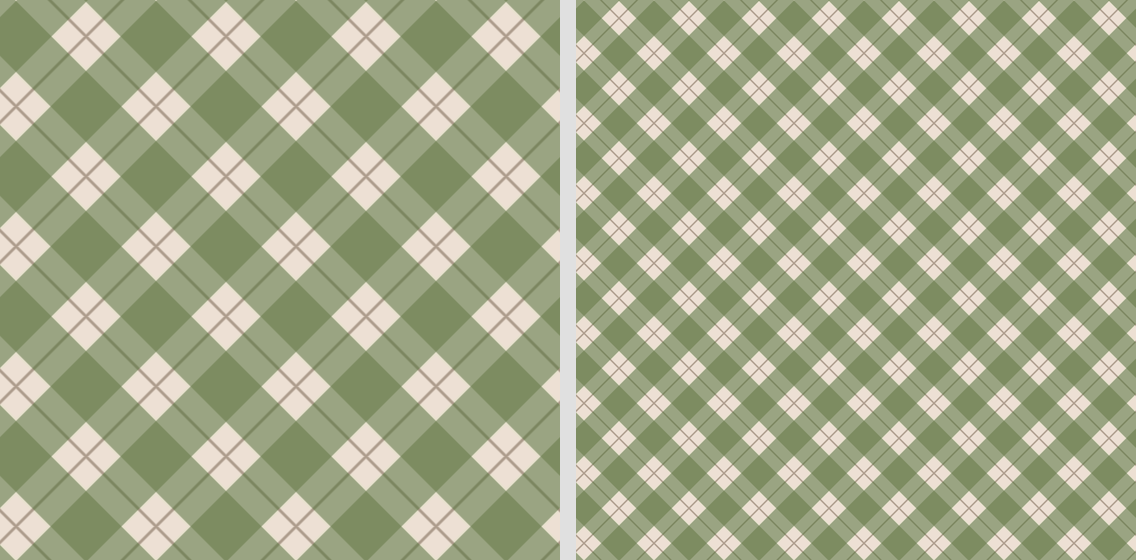
Left: one tile. Right: repeated 2 by 2.
Reproduce this pattern procedurally as a three.js fragment shader.

```glsl
// Diagonal gingham plaid: two sets of 45 degree bands cross to form cream,
// sage and olive diamonds, with a thin brown pinstripe along each band centre.
// Each set is a folded distance in rotated coordinates, so the cloth tiles.

#define REPEATS 4.0
#define BAND_CENTRE vec2(0.354, -0.125)
#define BAND_HALF 0.247
#define STRIPE_HALF 0.0145
#define RIM_WIDTH 0.02
#define OLIVE vec3(0.490, 0.550, 0.380)
#define SAGE vec3(0.605, 0.643, 0.510)
#define CREAM vec3(0.930, 0.880, 0.830)
#define CREAM_RIM vec3(0.910, 0.885, 0.810)
#define STRIPE_ON_CREAM vec3(0.680, 0.610, 0.550)
#define STRIPE_ON_SAGE vec3(0.485, 0.525, 0.375)

varying vec2 vUv;

// Coverage of a strip of the given half width, smoothed over one pixel
vec2 strip(vec2 dist, float halfWidth, vec2 pixel) {
  return clamp((halfWidth - dist) / pixel + 0.5, 0.0, 1.0);
}

void main() {
  // Rotated coordinates: one unit per band in each diagonal direction
  vec2 p = vUv * REPEATS;
  vec2 diagonal = vec2(p.x + p.y, p.x - p.y);
  vec2 pixel = max(fwidth(diagonal), vec2(1e-5));
  vec2 dist = abs(fract(diagonal - BAND_CENTRE + 0.5) - 0.5);

  vec2 band = strip(dist, BAND_HALF, pixel);
  vec2 stripe = strip(dist, STRIPE_HALF, pixel);
  float both = band.x * band.y;
  float either = band.x + band.y - both;

  // Cream takes a faint green cast next to the diamond edges
  float inset = BAND_HALF - max(dist.x, dist.y);
  vec3 cream = mix(CREAM_RIM, CREAM, smoothstep(0.5 * RIM_WIDTH, 1.5 * RIM_WIDTH, inset));

  // Woven bands
  vec3 color = mix(OLIVE, SAGE, either);
  color = mix(color, cream, both);

  // Pinstripes, tinted by the cloth beneath
  vec3 stripeColor = mix(STRIPE_ON_SAGE, STRIPE_ON_CREAM, both);
  color = mix(color, stripeColor, max(stripe.x, stripe.y));

  gl_FragColor = vec4(color, 1.0);
}
```
